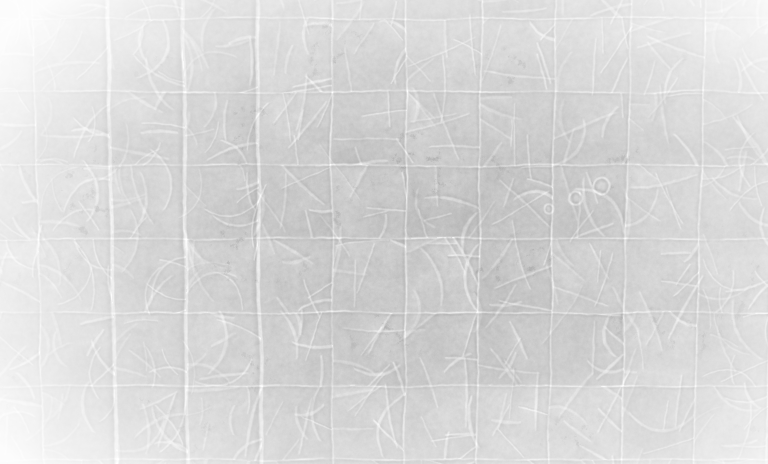
A Shadertoy shader for this texture:

```glsl
// Pale cement tile wall, about ten by six tiles, carved with angular raised strokes and fading to white at the rim.

vec2 hash2(vec2 p) {
    vec3 q = fract(p.xyx * vec3(0.1031, 0.1030, 0.0973));
    q += dot(q, q.yzx + 33.33);
    return fract((q.xx + q.yz) * q.zy);
}

float gradientNoise(vec2 p) {
    vec2 i = floor(p), f = p - i;
    vec2 u = f * f * f * (f * (f * 6.0 - 15.0) + 10.0);
    vec2 x = vec2(1, 0), y = vec2(0, 1);
    float a = dot(hash2(i) - 0.5, f);
    float b = dot(hash2(i + x) - 0.5, f - x);
    float c = dot(hash2(i + y) - 0.5, f - y);
    float d = dot(hash2(i + 1.0) - 0.5, f - 1.0);
    return 2.0 * mix(mix(a, b, u.x), mix(c, d, u.x), u.y);
}

float fbm(vec2 p) {
    float sum = 0.0, amp = 0.6;
    for (int i = 0; i < 5; i++) {
        sum += amp * gradientNoise(p);
        p = mat2(1.6, 1.2, -1.2, 1.6) * p + 7.3;
        amp *= 0.62;
    }
    return sum;
}

// Bright crest with a soft shadow on its negative side
float ridge(float d, float w, float px) {
    float crest = 1.0 - smoothstep(max(w - px, 0.0), w + px, abs(d));
    float shadow = smoothstep(-4.5 * w, -w, d) * (1.0 - smoothstep(-w, 0.0, d));
    return crest - 0.4 * shadow;
}

// Carved strokes: x is the line relief, y the tilt of the facets beside them
vec2 carving(vec2 g, float px) {
    vec2 cell = floor(g), result = vec2(0);
    for (int n = 0; n < 9; n++) {
        vec2 offset = vec2(n % 3 - 1, n / 3 - 1);
        vec2 id = cell + offset;
        bool ornate = id.x < 4.0 || id.x > 9.0;
        int count = ornate ? 9 : 7;
        for (int k = 0; k < count; k++) {
            // Only the first two strokes may run into adjoining tiles
            if (k > 1 && n != 4) continue;
            vec2 seed = id + 20.0 + float(k) * vec2(17.0, 31.0);
            vec2 spot = hash2(seed), shape = hash2(seed + 91.7), look = hash2(seed + 53.1);
            float angle = 1.57 + (shape.x - 0.5) * (k < 2 ? 1.3 : 3.6);
            vec2 dir = vec2(cos(angle), sin(angle)), r = g - id - spot;
            vec2 q = vec2(dot(r, dir), dot(r, vec2(-dir.y, dir.x)));
            float halfLength = 0.18 + 0.34 * shape.y;
            float bend = (look.x - 0.5) * (ornate ? 2.6 : look.y > 0.75 ? 3.0 : 0.25);
            float d = (q.y + bend * q.x * q.x) / sqrt(1.0 + 4.0 * bend * bend * q.x * q.x);
            float along = abs(q.x) / halfLength;
            float ends = 1.0 - smoothstep(0.9, 1.0, along);
            float width = 0.009 + 0.017 * look.y * (1.0 - 0.6 * min(along, 1.0));
            float line = ridge(d, width, px) * ends * (0.45 + 0.55 * spot.x);
            result.x += line * (1.0 - 0.5 * min(abs(result.x), 1.0));
            result.y += ends * (spot.y - 0.5) * smoothstep(0.0, 0.03, d) * exp(-5.0 * max(d, 0.0));
        }
    }
    return result;
}

void mainImage(out vec4 fragColor, in vec2 fragCoord) {
    vec2 uv = fragCoord / iResolution.xy;
    float px = 10.45 / iResolution.x;

    // Tile coordinates, drawn slightly together toward the bottom, with wavering joints
    vec2 g = uv * vec2(10.45, 6.31) + vec2(0.48, -0.06);
    g.x += (uv.x - 0.45) * (0.5 - uv.y) * 0.38;
    vec2 flat_g = g;
    g += 0.05 * vec2(gradientNoise(g * 1.1), gradientNoise(g * 1.1 + 40.0));
    g += 0.012 * vec2(gradientNoise(g * 9.0), gradientNoise(g * 9.0 + 40.0));
    vec2 tile = floor(g);

    // Cement body: tile tone, broad mottling, fine grain and dark stains
    float mottle = fbm(flat_g * 2.2);
    float grain = fbm(flat_g * 13.0);
    float tone = 0.778 + 0.03 * (hash2(tile + 5.0).x - 0.5) + 0.06 * mottle + 0.06 * grain;
    float stainArea = smoothstep(0.02, 0.35, gradientNoise(flat_g * 0.9 + 11.0));
    tone -= 0.1 * stainArea * smoothstep(0.1, 0.4, fbm(flat_g * 6.0 + 3.0));

    // Raised strokes, worn in places
    vec2 carved = carving(g, px);
    tone += 0.105 * clamp(carved.x, -0.7, 1.2) * (0.85 + 0.5 * mottle) + 0.05 * carved.y;

    // Three round bosses of growing size
    for (int i = 0; i < 3; i++) {
        float s = float(i);
        float d = length(g - vec2(7.95 + 0.35 * s, 3.4 + 0.16 * s));
        tone += 0.1 * ridge(d - 0.06 - 0.025 * s, 0.016, px);
        tone += 0.05 * (1.0 - smoothstep(0.02, 0.05 + 0.02 * s, d));
    }

    // Pale grout; the left-hand uprights are heavier
    vec2 joint = floor(g + 0.5), d = g - joint;
    float heavy = step(1.5, joint.x) * step(joint.x, 4.5);
    float wearX = 0.75 + 0.7 * gradientNoise(vec2(joint.x * 7.3, g.y * 2.5));
    float wearY = 0.65 + 0.9 * gradientNoise(vec2(g.x * 2.5, joint.y * 7.3));
    tone += 0.13 * ridge(d.x, 0.014 + 0.012 * heavy, px) * clamp(wearX + 0.2 * heavy, 0.2, 1.1);
    tone += 0.13 * ridge(d.y, 0.013, px) * clamp(wearY, 0.2, 1.1);

    // Soft grime gathered beside the joints
    float edge = min(abs(d.x), abs(d.y));
    tone -= 0.05 * exp(-16.0 * edge) * smoothstep(-0.1, 0.4, mottle);

    // Fade to white, strongest at the left and in the corners
    vec2 rim = (uv - vec2(0.55, 0.47)) * vec2(1.0, 0.85);
    float fade = min(2.2 * dot(rim, rim) + 0.06 * gradientNoise(uv * 5.0), 0.95);
    fragColor = vec4(vec3(clamp(mix(tone, 1.0, fade), 0.0, 1.0)), 1.0);
}
```
